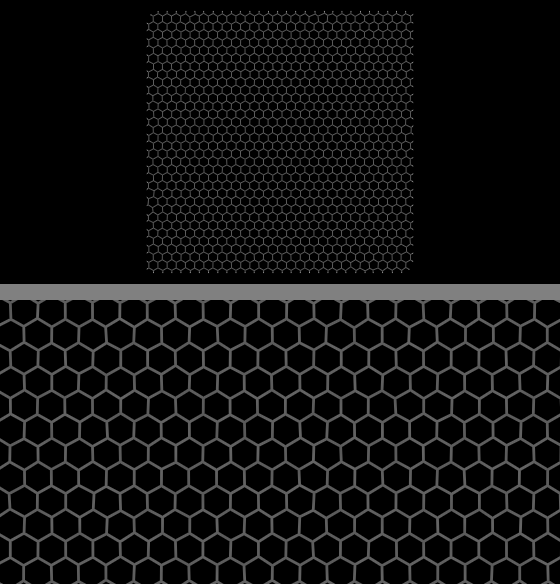
Top: the whole. Bottom: its middle third, enlarged.
Reproduce this pattern procedurally as a Shadertoy shader.

```glsl
const vec2 HALF_SIZE = vec2(0.469, 0.4615);   // sheet half extent, canvas height = 1
const vec2 COUNT = vec2(29.0, 33.0);          // cells across, rows down
const vec2 CELL = 2.0 * HALF_SIZE / COUNT;
const float PHASE = 0.21;                     // sideways shift of the bottom row
const float HALF_LINE = 0.00165;
const float JITTER = 0.09;                    // site wander, in cells
const float RIM_JITTER = 0.22;                // extra wander near the rim
const float RIM_WIDTH = 0.05;
const float TIP_LENGTH = 0.005;               // bright ends of cut wires
const float TIP_GAIN = 1.9;
const float TONE_VARIATION = 0.12;
const float SQUARE_CORNER = 0.006;
const float WORN_CORNER = 0.045;
const vec3 WIRE_COLOR = vec3(0.37);

vec2 hashGradient(vec2 p) {
    float angle = 6.2831853 * fract(sin(dot(p, vec2(127.1, 311.7))) * 43758.5);
    return vec2(cos(angle), sin(angle));
}

float gradientNoise(vec2 p) {
    vec2 i = floor(p), f = fract(p);
    vec2 u = f * f * f * (f * (f * 6.0 - 15.0) + 10.0);
    vec2 e = vec2(1.0, 0.0);
    float low = mix(dot(hashGradient(i), f),
                    dot(hashGradient(i + e.xy), f - e.xy), u.x);
    float high = mix(dot(hashGradient(i + e.yx), f - e.yx),
                     dot(hashGradient(i + e.xx), f - e.xx), u.x);
    return mix(low, high, u.y);
}

// Rounded sheet; the upper left and lower right corners are worn
float sheetDistance(vec2 p) {
    float radius = p.x * p.y < 0.0 ? WORN_CORNER : SQUARE_CORNER;
    vec2 q = abs(p) - HALF_SIZE + radius;
    return length(max(q, 0.0)) + min(max(q.x, q.y), 0.0) - radius;
}

// Centre of one cell on a staggered, slightly disturbed lattice
vec2 cellSite(vec2 id) {
    vec2 site = (id + vec2(PHASE + 0.5 * mod(id.y, 2.0), 0.0)) * CELL - HALF_SIZE;
    float rim = smoothstep(-RIM_WIDTH, 0.0, sheetDistance(site));
    float rough = rim * smoothstep(0.0, 0.35, gradientNoise(id * 0.23 + 7.3));
    vec2 wander = vec2(gradientNoise(id * 0.73 + 0.31),
                       gradientNoise(id * 0.73 + 41.57));
    return site + wander * (JITTER + RIM_JITTER * rough) * CELL;
}

// Distance to the closest wall between neighbouring cells
float wallDistance(vec2 p) {
    vec2 base = floor((p + HALF_SIZE) / CELL - vec2(PHASE, 0.0) + 0.5);
    vec2 nearestId = base, nearestSite = vec2(0.0);
    float nearest = 1e5;
    for (int y = -1; y <= 1; y++)
    for (int x = -1; x <= 1; x++) {
        vec2 id = base + vec2(x, y);
        vec2 site = cellSite(id);
        float d = dot(p - site, p - site);
        if (d < nearest) {
            nearest = d;
            nearestId = id;
            nearestSite = site;
        }
    }
    float wall = 1e5;
    for (int y = -1; y <= 1; y++)
    for (int x = -1; x <= 1; x++) {
        if (x == 0 && y == 0) continue;
        vec2 site = cellSite(nearestId + vec2(x, y));
        vec2 middle = 0.5 * (site + nearestSite);
        wall = min(wall, dot(middle - p, normalize(site - nearestSite)));
    }
    return wall;
}

void mainImage(out vec4 fragColor, in vec2 fragCoord) {
    float pixel = 1.0 / iResolution.y;
    vec2 p = (fragCoord - 0.5 * iResolution.xy) * pixel;

    float sheet = sheetDistance(p);
    float inside = clamp(0.5 - sheet / pixel, 0.0, 1.0);
    float wire = clamp(0.5 + (HALF_LINE - wallDistance(p)) / pixel, 0.0, 1.0);

    // Uneven brightness, with highlights where wires are cut
    float tone = 1.0 + TONE_VARIATION * gradientNoise(p / CELL * 1.3);
    tone *= mix(1.0, TIP_GAIN, smoothstep(-TIP_LENGTH, 0.0, sheet));

    fragColor = vec4(WIRE_COLOR * wire * inside * tone, 1.0);
}
```
